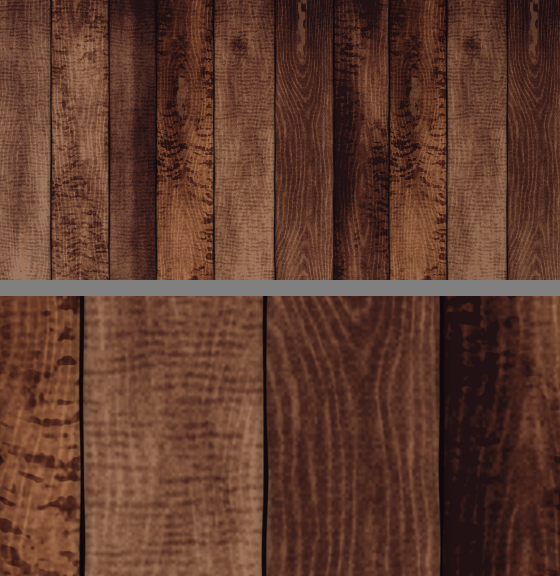
Top, the full canvas; bottom, a detail of the centre.
Reproduce this texture procedurally as a Shadertoy shader.

```glsl
// Ten upright rough-sawn wooden planks with ring grain, saw marks, knots and dark gaps.
const float TAU = 6.28319;
const int PLANKS = 10;
const vec3 SOOT  = vec3(0.125, 0.07, 0.08);
const vec3 UMBER = vec3(0.275, 0.147, 0.125);
const vec3 TAN   = vec3(0.47, 0.32, 0.245);
const vec3 PALE  = vec3(0.59, 0.45, 0.365);
const vec3 EYE   = vec3(0.66, 0.44, 0.3);
const vec3 GAP   = vec3(0.06, 0.035, 0.05);

// Plank borders across the canvas, then traits of the seven kinds of board
const float EDGES[11] = float[](-0.01, 0.091, 0.195, 0.279, 0.382, 0.491,
                                0.596, 0.695, 0.798, 0.906, 1.01);
const float TONE[7]  = float[](0.77, 0.70, 0.46, 0.58, 0.70, 0.48, 0.38);
const float WARM[7]  = float[](0.1, 0.35, 0.2, 0.9, 0.35, 0.4, 0.6);
const float RINGS[7] = float[](0.6, 0.9, 0.1, 0.8, 0.5, 1.0, 0.9);
const float SAWN[7]  = float[](0.9, 0.8, 0.7, 0.6, 1.0, 0.25, 0.3);
const float SCARS[7] = float[](0.1, 0.7, 0.1, 1.0, 0.15, 0.0, 0.9);
const float KNOT[7]  = float[](0.0, 0.0, 0.0, 0.5, 1.0, 0.0, 0.0);

float hash(vec2 p) {
    return fract(sin(dot(p, vec2(127.1, 311.7))) * 43758.5);
}

float noise(vec2 p) {
    vec2 i = floor(p), f = fract(p);
    f = f * f * (3.0 - 2.0 * f);
    return mix(mix(hash(i), hash(i + vec2(1, 0)), f.x),
               mix(hash(i + vec2(0, 1)), hash(i + vec2(1, 1)), f.x), f.y);
}

float fbm(vec2 p) {
    float sum = 0.0, amp = 0.55;
    for (int i = 0; i < 4; i++) {
        sum += amp * noise(p);
        p = p * 2.1 + 17.3;
        amp *= 0.45;
    }
    return sum;
}

// Stain ramp from soot to pale wood
vec3 stain(float v) {
    vec3 c = mix(SOOT, UMBER, clamp(v / 0.33, 0.0, 1.0));
    c = mix(c, TAN, clamp((v - 0.33) / 0.39, 0.0, 1.0));
    return mix(c, PALE, clamp((v - 0.72) / 0.28, 0.0, 1.0));
}

// Growth-ring field: nested tall arches around a wandering heart line
float ringField(vec2 q, float seed, float bulge) {
    q.x += 0.04 * (noise(vec2(q.y * 2.5, seed)) - 0.5);
    float arch = sqrt(q.x * q.x + 0.0002) * 72.0;
    float swell = 6.5 * noise(vec2(q.x * 5.0, q.y * 3.4) + seed * 7.7);
    return arch + swell + 1.3 * fbm(q * vec2(35.0, 11.0) + seed) + 3.0 * bulge;
}

// Fine rows left by the saw, broken along their length
float sawRows(vec2 q, float seed) {
    float bend = 1.3 * noise(q * vec2(9.0, 12.0) + seed) + 0.5 * noise(q * vec2(45.0, 30.0));
    float wave = 0.5 + 0.5 * sin(TAU * (q.y * 76.0 + bend));
    float broken = 0.5 * noise(q * vec2(30.0, 80.0) + seed) + 0.5 * noise(q * vec2(140.0, 90.0));
    return wave * smoothstep(0.25, 0.7, broken);
}

// Short thin cross-cuts, gathered in patches beside the heart
float crossCuts(vec2 q, float seed) {
    float bent = q.y + 0.025 * noise(q * vec2(18.0, 7.0)) + 0.006 * noise(q * vec2(60.0, 20.0));
    float dash = noise(vec2(q.x * 42.0, bent * 125.0) + seed * 5.1);
    dash += 0.45 * (noise(q * vec2(180.0, 150.0)) - 0.5);
    float patches = fbm(q * vec2(18.0, 4.0) + seed * 3.3) + 1.5 * abs(q.x);
    return smoothstep(0.48, 0.78, dash) * smoothstep(0.36, 0.68, patches);
}

vec3 board(vec2 q, int kind) {
    float seed = float(kind) + 1.0;

    // Knot bends the rings around itself
    vec2 k = (q - vec2(-0.015, 0.83)) / vec2(0.03, 0.036);
    k += 0.8 * (vec2(noise(q * 45.0), noise(q * 45.0 + 9.0)) - 0.5);
    float bulge = KNOT[kind] * exp(-dot(k, k));
    float h = ringField(q, seed, bulge);
    float ring = pow(0.5 + 0.5 * sin(TAU * h), 2.5);
    ring *= 0.4 + 1.2 * noise(q * vec2(60.0, 25.0) + seed);
    float fibre = fbm(vec2(q.x * 140.0 + 2.0 * noise(q * 14.0), q.y * 14.0) + seed * 11.0);
    float grit = noise(q * vec2(250.0, 240.0) + seed);
    float blotch = fbm(q * vec2(13.0, 3.5) + seed * 4.1) - 0.48;

    // Tone: base, light from below, then grain and wear
    float v = TONE[kind] + 0.24 * (0.45 - q.y) - 0.2 * smoothstep(0.8, 1.0, q.y);
    v += blotch * (0.65 + 0.45 * SCARS[kind]);
    v += RINGS[kind] * 0.2 * (ring - 0.28);
    v += 0.2 * (fibre - 0.48) + 0.2 * (grit - 0.5);
    v -= SAWN[kind] * 0.23 * (sawRows(q, seed) - 0.25);
    v -= SCARS[kind] * 0.45 * (crossCuts(q, seed) - 0.04);
    v -= 0.5 * bulge * (0.5 + 0.8 * noise(q * 70.0));
    if (kind == 2) v += 0.12 - 0.3 * smoothstep(-0.015, 0.015, q.x + 0.03 * (fibre - 0.5));
    if (kind == 6) v -= 0.3 * smoothstep(0.0, -0.08, q.x) * smoothstep(0.75, 0.3, q.y);

    vec3 c = stain(clamp(v, 0.0, 1.0));
    c *= mix(vec3(1), vec3(1.05, 0.92, 0.77), WARM[kind]);

    // Pale slivers at the heart of the rings
    float rough = h + 1.1 * noise(q * vec2(110.0, 35.0));
    float eye = smoothstep(3.7, 3.3, rough) * RINGS[kind] * (1.0 - bulge);
    return mix(c, EYE * (0.6 + 0.45 * TONE[kind]), 0.55 * eye);
}

void mainImage(out vec4 fragColor, in vec2 fragCoord) {
    vec2 uv = fragCoord / iResolution.xy;
    float pixel = 1.0 / iResolution.y;

    // Find the plank; the last three repeat earlier kinds
    float x = uv.x + 0.001 * (noise(vec2(uv.y * 7.0, 3.0)) - 0.5);
    int id = 0;
    for (int i = 1; i < PLANKS; i++) if (x >= EDGES[i]) id = i;
    int kind = id < 7 ? id : id - 4;
    float left = EDGES[id], right = EDGES[id + 1];
    vec3 c = board(vec2(2.0 * x - left - right, uv.y), kind);

    // Worn edges, thin dark gaps and a slight falloff to the right
    float edge = 2.0 * min(x - left, right - x);
    float gap = 0.0012 + 0.0028 * noise(vec2(uv.y * 11.0, float(id)));
    c *= 0.8 + 0.2 * smoothstep(0.0, 0.016, edge);
    c *= 1.03 - 0.08 * smoothstep(0.5, 1.0, uv.x);
    c = mix(GAP, c, smoothstep(gap - pixel, gap + pixel, edge));
    fragColor = vec4(c, 1.0);
}
```
